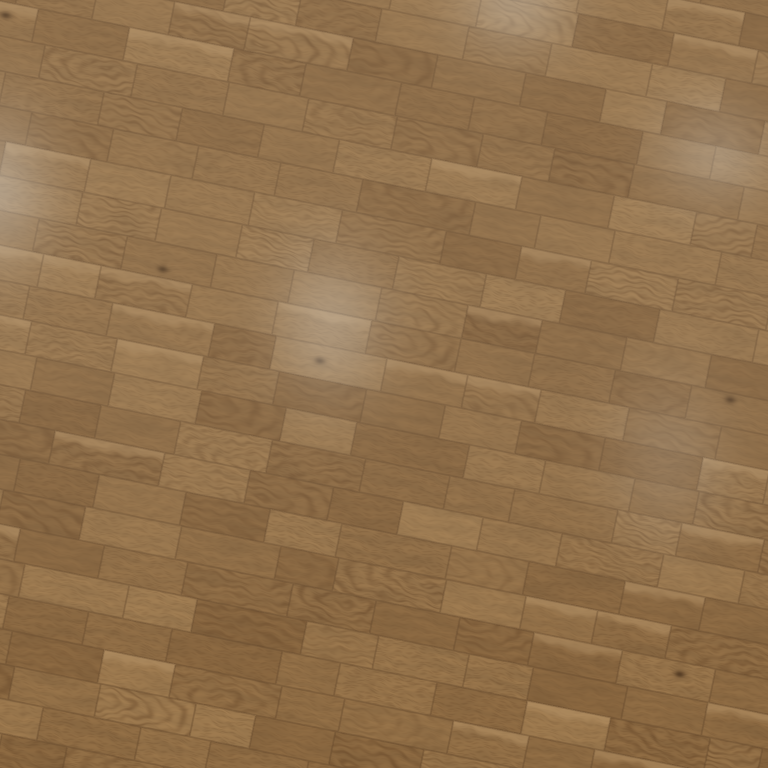
Give the GLSL for this texture, as a WebGL 1 fragment shader.

```glsl
precision highp float;
// Oak strip parquet seen at a slight tilt under soft lamp reflections.
// Staggered rows of uneven blocks each get their own tone, growth rings and
// cellular pores; lamp glow and a pale veil are laid over the floor.
uniform vec2 u_resolution;

const float TILT = 0.2;
const float ROW_HEIGHT = 0.0445;
const float BLOCK_LENGTH = 0.112;
const float JOINT_WIDTH = 0.0005;

const vec3 OAK_DARK = vec3(0.495, 0.36, 0.21);
const vec3 OAK_LIGHT = vec3(0.625, 0.485, 0.31);
const vec3 RING_BROWN = vec3(0.36, 0.235, 0.12);
const vec3 SAPWOOD = vec3(0.72, 0.58, 0.40);
const vec3 JOINT_BROWN = vec3(0.37, 0.26, 0.15);
const vec3 VEIL = vec3(0.66, 0.58, 0.49);
const vec3 LAMP = vec3(0.86, 0.85, 0.83);

float hash(vec2 p) {
  vec3 q = fract(vec3(p.xyx) * vec3(0.1031, 0.1030, 0.0973));
  q += dot(q, q.yzx + 33.33);
  return fract((q.x + q.y) * q.z);
}

// Distance to the nearest scattered point, one point per unit cell.
float cellular(vec2 p) {
  vec2 cell = floor(p);
  float nearest = 2.0;
  for (int j = -1; j <= 1; j++) {
    for (int i = -1; i <= 1; i++) {
      vec2 c = cell + vec2(float(i), float(j));
      vec2 point = c + vec2(hash(c + 7.3), hash(c + 51.7));
      nearest = min(nearest, distance(p, point));
    }
  }
  return nearest;
}

// Layered sines that bend the grain, different for every seed.
float waver(vec2 p, float seed) {
  float s = seed * 40.0;
  return 0.5 * sin(p.x * 2.3 + p.y * 3.1 + s)
       + 0.3 * sin(p.x * 5.2 - p.y * 6.7 + s * 1.7)
       + 0.2 * sin(p.x * 10.7 + p.y * 9.1 + s * 2.3);
}

// Dark growth lines around an off-centre heart; p is in row heights.
float growthRings(vec2 p, vec2 heart, float count, float seed) {
  vec2 d = p - heart;
  d.y += 0.13 * waver(p, seed);
  float radius = length(d * vec2(0.32, 1.0));
  float line = 0.5 + 0.5 * sin(radius * count + 1.2 * waver(p * 0.8, seed + 0.4));
  return line * line * (0.65 + 0.35 * waver(p.yx * 1.3, seed + 0.7));
}

// Position of the end joint before block i, in block lengths.
float endJoint(float i, float row) {
  return i + 0.4 * (hash(vec2(i, row) + 19.0) - 0.5);
}

float glow(vec2 p, vec2 centre, vec2 size) {
  vec2 d = (p - centre) / size;
  return exp(-dot(d, d));
}

// Two slanted lines of lamps, fading along the first.
float lampLight(vec2 p) {
  float light = 0.0;
  for (int i = 0; i < 3; i++) {
    float k = float(i);
    light += (0.36 - 0.09 * k) * glow(p, vec2(-0.01, 0.755) + k * vec2(0.44, -0.175), vec2(0.075, 0.1));
    light += 0.25 * glow(p, vec2(0.67, 1.0) + k * vec2(0.26, -0.2), vec2(0.075, 0.07));
  }
  return light;
}

vec3 parquet(vec2 p, float pixel) {
  // Floor axes: x along the strips, y across them.
  float c = cos(TILT), s = sin(TILT);
  vec2 q = vec2(c * p.x - s * p.y, s * p.x + c * p.y);

  // Find the row and the block with its shifted end joints.
  float row = floor(q.y / ROW_HEIGHT);
  float x = q.x / BLOCK_LENGTH + 7.0 * hash(vec2(row, 3.0));
  float i = floor(x);
  if (x < endJoint(i, row)) i -= 1.0;
  else if (x >= endJoint(i + 1.0, row)) i += 1.0;
  float left = endJoint(i, row), right = endJoint(i + 1.0, row);
  vec2 id = vec2(i, row) + 60.0;
  float seed = hash(id), tone = hash(id + 11.0), figure = hash(id + 23.0);
  float across = fract(q.y / ROW_HEIGHT);
  vec2 local = vec2((x - 0.5 * (left + right)) * BLOCK_LENGTH / ROW_HEIGHT, across - 0.5);

  // Block tone, soft streaks and fine pores.
  vec3 colour = mix(OAK_DARK, OAK_LIGHT, 0.12 + 0.76 * tone);
  vec2 grain = q + vec2(seed * 3.0, 0.004 * waver(local, seed)) + 2.0;
  colour *= 1.05 - 0.11 * cellular(grain * vec2(13.0, 130.0));
  float pores = 1.0 - smoothstep(0.08, 0.5, cellular(grain * vec2(65.0, 330.0)));
  colour = mix(colour, RING_BROWN, pores * (0.08 + 0.12 * seed));

  // Growth rings, bold on some blocks; a few knots and sapwood edges.
  vec2 heart = vec2(2.8 * (seed - 0.5), 1.8 * (hash(id + 37.0) - 0.5));
  float rings = growthRings(local, heart, mix(24.0, 42.0, tone), seed);
  colour = mix(colour, RING_BROWN, rings * (0.07 + 0.4 * smoothstep(0.45, 1.0, figure)));
  float knot = step(0.975, hash(id + 71.0)) * glow(local, heart * 0.4, vec2(0.16, 0.1));
  colour = mix(colour, RING_BROWN * 0.7, 0.8 * knot);
  float sap = step(0.88, hash(id + 83.0)) * smoothstep(0.62, 0.9, across + 0.1 * waver(local, seed));
  colour = mix(colour, SAPWOOD, 0.55 * sap);

  // Hairline joints, then veil and lamps on the varnish.
  float edge = min(min(x - left, right - x) * BLOCK_LENGTH, min(across, 1.0 - across) * ROW_HEIGHT);
  colour = mix(colour, JOINT_BROWN, 0.4 * (1.0 - smoothstep(JOINT_WIDTH, JOINT_WIDTH + pixel, edge)));
  colour = mix(colour, VEIL, 0.05 + 0.17 * smoothstep(0.0, 0.6, p.y));
  return mix(colour, LAMP, lampLight(p) * (0.8 + 0.4 * tone));
}

void main() {
  float pixel = 1.0 / u_resolution.y;
  vec3 sum = vec3(0.0);
  for (int k = 0; k < 4; k++) {
    vec2 offset = vec2(mod(float(k), 2.0), floor(float(k) / 2.0)) * 0.5 - 0.25;
    sum += parquet((gl_FragCoord.xy + offset) * pixel, pixel);
  }
  gl_FragColor = vec4(sum * 0.25, 1.0);
}
```
